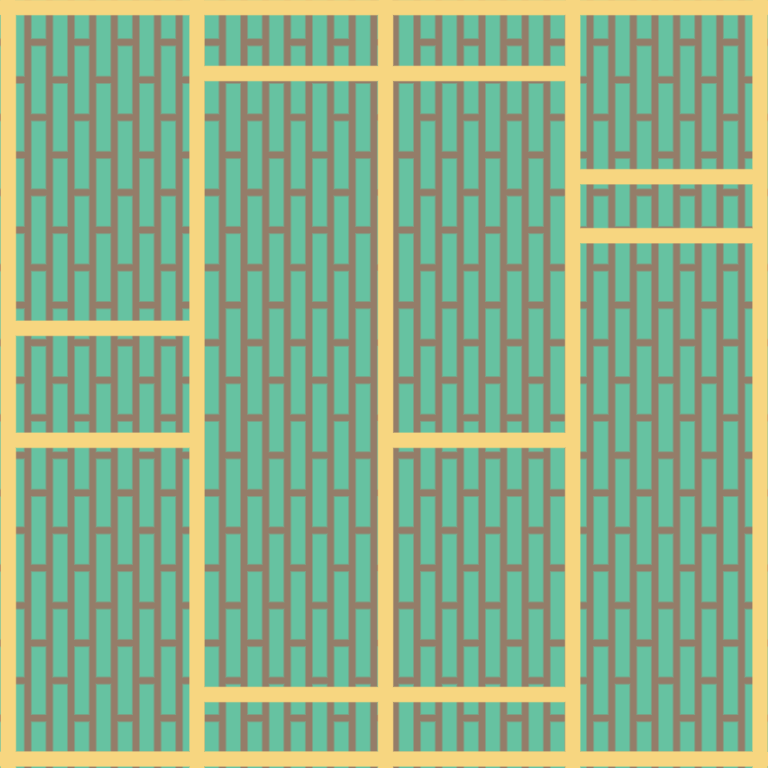
Write a WebGL 2 fragment shader that draws this pattern.

```glsl
#version 300 es
precision highp float;
// Tall running-bond bricks seen through a golden lattice of four columns.
// Bricks are a repeated box distance with every other column shifted by half
// a period; the lattice is a union of posts, frame bars and per-column rails.
uniform vec2 u_resolution;
out vec4 fragColor;

const vec3 BRICK_COLOR  = vec3(0.40, 0.76, 0.63);
const vec3 MORTAR_COLOR = vec3(0.58, 0.49, 0.41);
const vec3 GOLD_COLOR   = vec3(0.97, 0.84, 0.50);

// Brick layout, in canvas units with y measured downwards
const vec2  BRICK_PERIOD = vec2(0.02816, 0.09778);
const vec2  BRICK_ORIGIN = vec2(0.05026, 0.05508); // column centre, joint centre
const vec2  BRICK_SIZE   = vec2(0.0189, 0.0883);

// Lattice layout: post centres, frame bar centres, rail heights per column
const float BAR_WIDTH = 0.0199;
const float POSTS[5]  = float[5](0.0109, 0.2565, 0.5020, 0.7457, 0.9896);
const vec2  FRAME     = vec2(0.0098, 0.9883);
const vec3  RAILS[4]  = vec3[4](
    vec3(0.4275, 0.5733, 0.5733),
    vec3(0.0957, 0.9043, 0.9043),
    vec3(0.0957, 0.5733, 0.9043),
    vec3(0.2301, 0.3069, 0.3069));

const float BRICK_SOFTNESS = 0.0026;
const float GOLD_SOFTNESS  = 0.0020;

float coverage(float dist, float width) {
    return clamp(0.5 - dist / width, 0.0, 1.0);
}

float boxDistance(vec2 p, vec2 halfSize) {
    vec2 d = abs(p) - halfSize;
    return max(d.x, d.y);
}

float brickDistance(vec2 p) {
    vec2 cell = (p - BRICK_ORIGIN) / BRICK_PERIOD;
    float column = floor(cell.x + 0.5);
    cell.x = cell.x + 0.5;
    cell.y -= 0.5 * mod(column, 2.0);
    vec2 local = (fract(cell) - 0.5) * BRICK_PERIOD;
    return boxDistance(local, 0.5 * BRICK_SIZE);
}

float latticeDistance(vec2 p) {
    // Distance to the nearest centre line, then widened into bars
    float d = min(abs(p.y - FRAME.x), abs(p.y - FRAME.y));
    for (int i = 0; i < 5; i++) {
        d = min(d, abs(p.x - POSTS[i]));
    }
    for (int i = 0; i < 4; i++) {
        if (p.x > POSTS[i] && p.x < POSTS[i + 1]) {
            vec3 rail = abs(p.y - RAILS[i]);
            d = min(d, min(rail.x, min(rail.y, rail.z)));
        }
    }
    return d - 0.5 * BAR_WIDTH;
}

void main() {
    vec2 p = gl_FragCoord.xy / u_resolution;
    p.y = 1.0 - p.y;
    float pixel = 1.0 / min(u_resolution.x, u_resolution.y);

    // Bricks over mortar, then the lattice on top
    float brick = coverage(brickDistance(p), max(BRICK_SOFTNESS, pixel));
    float gold = coverage(latticeDistance(p), max(GOLD_SOFTNESS, pixel));
    vec3 color = mix(MORTAR_COLOR, BRICK_COLOR, brick);
    color = mix(color, GOLD_COLOR, gold);
    fragColor = vec4(color, 1.0);
}
```
